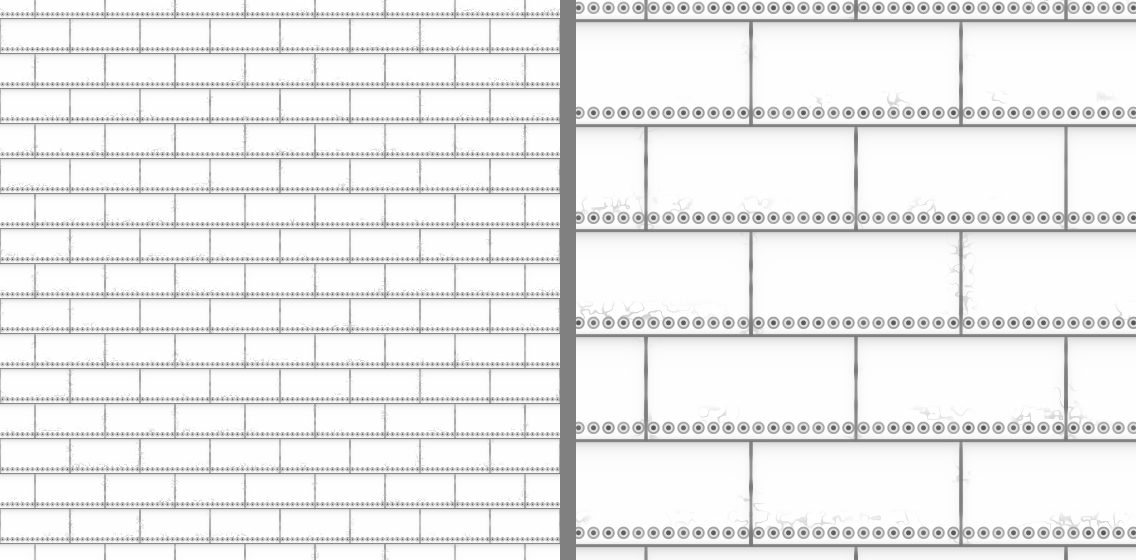
Left, the full canvas; right, a detail of the centre.
Write a WebGL 2 fragment shader that draws this pattern.

```glsl
#version 300 es
precision highp float;
// Running bond of pale metal plates, each with a row of rivets along its lower edge.

uniform vec2 u_resolution;
out vec4 outColor;

const float ROWS = 16.0;         // plates are 2 x 1 units, so 8 fit across
const float PLATE_WIDTH = 2.0;
const float ROW_SHIFT = 0.47;    // height of the lowest seam, in rows
const float RIVETS = 14.0;       // rivets per plate
const float RIVET_HEIGHT = 0.122;

const vec3 WHITE = vec3(0.995);
const vec3 PALE = vec3(0.89);
const vec3 SILVER = vec3(0.78);
const vec3 GREY = vec3(0.62);
const vec3 DARK = vec3(0.47);
const vec3 CORE = vec3(0.34);

float hash(vec2 p) {
    return fract(sin(dot(p, vec2(127.1, 311.7))) * 43758.5453);
}

// Value noise that wraps after the given number of cells
float wrapNoise(vec2 p, float period) {
    vec2 cell = floor(p);
    vec2 f = fract(p);
    f = f * f * (3.0 - 2.0 * f);
    vec2 a = mod(cell, period);
    vec2 b = mod(cell + 1.0, period);
    return mix(mix(hash(a), hash(vec2(b.x, a.y)), f.x),
               mix(hash(vec2(a.x, b.y)), hash(b), f.x), f.y);
}

float plateNoise(vec2 p, float frequency) {
    return wrapNoise(p * frequency, ROWS * frequency);
}

// Smooth coverage of a shape from its signed distance
float fill(float d, float pixel) {
    return clamp(0.5 - d / pixel, 0.0, 1.0);
}

// Faint scratches gathered at the plate sides and above the rivets
float wear(vec2 p, vec2 local, float side) {
    float nearSide = 1.0 - smoothstep(0.04, 0.16, side);
    float nearRivets = smoothstep(0.12, 0.18, local.y) * (1.0 - smoothstep(0.2, 0.36, local.y));
    float patches = smoothstep(0.52, 0.78, plateNoise(p, 3.0));
    float grain = 0.6 * plateNoise(p, 11.0) + 0.4 * plateNoise(p, 23.0);
    float scratch = 1.0 - smoothstep(0.02, 0.08, abs(grain - 0.5));
    return scratch * patches * max(0.8 * nearSide, nearRivets);
}

// Shaded rivet: pale face, grey rim and dark core
vec3 addRivet(vec3 color, float radius, float tone, float pixel) {
    color = mix(color, PALE, fill(radius - 0.056, pixel));
    color = mix(color, GREY, fill(abs(radius - 0.050) - 0.009, pixel) * tone);
    return mix(color, CORE, fill(radius - 0.023, pixel) * tone);
}

void main() {
    vec2 p = gl_FragCoord.xy / u_resolution * ROWS - vec2(0.0, ROW_SHIFT);
    float pixel = ROWS / min(u_resolution.x, u_resolution.y);

    // Plate layout, odd rows moved by half a plate
    float row = floor(p.y);
    float x = p.x + mod(row, 2.0) * 0.5 * PLATE_WIDTH;
    vec2 local = vec2(mod(x, PLATE_WIDTH), fract(p.y));
    vec2 plate = mod(vec2(floor(x / PLATE_WIDTH), row), vec2(ROWS / PLATE_WIDTH, ROWS));
    float side = min(local.x, PLATE_WIDTH - local.x);
    float seam = min(local.y, 1.0 - local.y);

    // Shadow cast by the plate above, and soft shading at the edges
    vec3 color = WHITE;
    color = mix(color, SILVER, 0.95 * exp(-(1.0 - local.y) / 0.055));
    color = mix(color, SILVER, 0.6 * exp(-local.y / 0.025));
    color = mix(color, PALE, 0.7 * exp(-side / 0.03));

    // Wear
    color = mix(color, SILVER, 0.75 * wear(p, local, side));

    // Rivets
    float pitch = PLATE_WIDTH / RIVETS;
    float index = floor(local.x / pitch);
    vec2 offset = local - vec2((index + 0.5) * pitch, RIVET_HEIGHT);
    float tone = mix(0.8, 1.0, hash(plate + vec2(index * 3.7, 19.0)));
    color = addRivet(color, length(offset), tone, pixel);

    // Seams, slightly rough along the sides
    float roughness = plateNoise(p, 9.0);
    float sideWidth = 0.013 + 0.006 * roughness;
    color = mix(color, DARK, fill(side - sideWidth, pixel) * mix(0.75, 1.0, roughness));
    color = mix(color, DARK, fill(seam - 0.014, pixel) * 0.9);

    outColor = vec4(color, 1.0);
}
```
